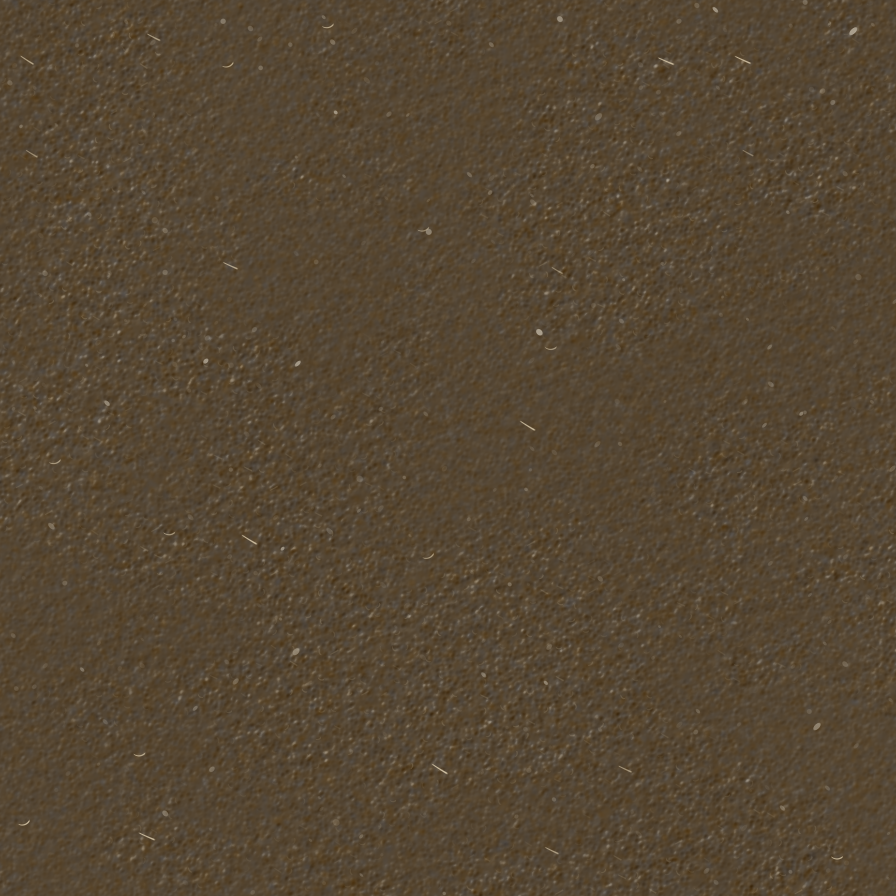
Reproduce this texture procedurally as a WebGL 1 fragment shader.

```glsl
precision highp float;
uniform vec2 u_resolution;

vec3 hash3(vec2 cell) {
  vec3 h = vec3(dot(cell, vec2(127.1, 311.7)), dot(cell, vec2(269.5, 183.3)), dot(cell, vec2(419.2, 371.9)));
  return fract(sin(h) * 43758.547);
}

// Randomly raised and sunken cellular lumps: x = slope to the upper-left light, y = height
vec2 lumps(vec2 p) {
  vec2 cell = floor(p);
  vec2 sum = vec2(0.0);
  for (int y = -1; y <= 1; y++) {
    for (int x = -1; x <= 1; x++) {
      vec2 id = cell + vec2(float(x), float(y));
      vec3 rnd = hash3(id);
      vec2 d = p - id - rnd.xy;
      float falloff = max(0.0, 1.0 - dot(d, d));
      sum += (rnd.z * 2.0 - 1.0) * falloff * falloff * vec2(dot(d, vec2(-0.7, 0.7)), 0.3);
    }
  }
  return sum;
}

// Pale, slightly uneven grains, at most one per cell
float specks(vec2 p, float cells, float share, float radius, float pixel) {
  vec2 id = floor(p * cells);
  vec3 place = hash3(id + 17.0);
  vec3 look = hash3(id + 53.0);
  vec2 d = (fract(p * cells) - mix(vec2(0.15), vec2(0.85), place.xy)) / cells;
  d += d.yx * (look.x - 0.5) * 0.7;
  float r = radius * (0.5 + 0.5 * look.y);
  float grain = 1.0 - smoothstep(-pixel, pixel, length(d) - r);
  return grain * step(place.z, share) * mix(0.25, 1.0, look.z * look.z);
}

// Thin tapering hairs, mostly falling to the right, some bent into hooks
float fibres(vec2 p, float cells, float share, float halfLength, float hooks, float pixel) {
  vec2 id = floor(p * cells);
  vec3 place = hash3(id + 91.0);
  vec3 look = hash3(id + 137.0);
  vec2 d = (fract(p * cells) - mix(vec2(0.25), vec2(0.75), place.xy)) / cells;
  float hooked = step(look.x, hooks);
  float angle = mix(-0.5, 0.2, hooked) + (look.y - 0.5) * mix(0.2, 5.0 * hooks * hooks, hooked);
  angle = mix(angle, 0.5, step(0.9, look.x));
  float c = cos(angle);
  float s = sin(angle);
  vec2 q = vec2(c * d.x + s * d.y, c * d.y - s * d.x);
  float reach = halfLength * mix(0.7 + 0.4 * look.z, 0.7, hooked);
  float along = q.x / reach;
  q.y -= reach * along * along * mix(0.02, 0.4, hooked);
  float width = 0.0009 * (0.75 + 0.25 * along);
  float line = 1.0 - smoothstep(-pixel, pixel, abs(q.y) - width);
  float ends = 1.0 - smoothstep(0.75, 1.05, abs(along));
  return line * ends * step(place.z, share) * mix(0.4, 1.0, look.z);
}

void main() {
  vec2 p = gl_FragCoord.xy / u_resolution.y;
  float pixel = 0.7 / u_resolution.y;

  // Broad patches where the surface is rough or worn smooth
  float patches = lumps(p * 6.0 + 3.7).y + 0.8 * lumps(p * 17.0 + 41.3).y;
  float rough = smoothstep(-0.28, 0.28, patches);

  // Fine embossed relief with crisp grit on top
  vec2 warped = p + 0.002 * sin(p.yx * 47.0 + 3.0 * sin(p * 19.0));
  vec2 pebbles = lumps(warped * 95.0 + 9.1);
  vec2 grit = lumps(p * 235.0 + 27.6);
  float relief = 0.55 * pebbles.x + 0.95 * grit.x + 0.65 * grit.y;
  float light = relief * mix(0.10, 0.185, rough);
  light = max(light, 0.7 * light);
  light += 0.3 * rough * max(0.0, relief - 0.26);
  light += 0.014 * lumps(p * 3.2 + 71.0).x;

  // Brown earth with ochre and grey tints
  float tint = 0.11 * lumps(p * 165.0 + 63.2).y + 0.035 * lumps(p * 60.0 + 15.0).x;
  tint += 0.04 * grit.x;
  vec3 color = vec3(0.334, 0.275, 0.198) + light * vec3(1.0, 1.0, 0.95);
  color += tint * mix(0.9, 1.2, rough) * vec3(-0.15, 0.3, 1.0);

  // Scattered pale grains, hairs and faint curled flakes
  float grains = specks(p, 14.0, 0.2, 0.0037, pixel);
  grains = max(grains, 0.45 * specks(p + 5.3, 42.0, 0.14, 0.003, pixel));
  float hairs = fibres(p, 9.0, 0.34, 0.010, 0.3, pixel);
  float flakes = fibres(p + 7.7, 60.0, 0.42, 0.0052, 0.8, pixel);
  color = mix(color, vec3(0.72, 0.68, 0.61), 0.9 * grains);
  color = mix(color, vec3(0.62, 0.56, 0.45), 0.34 * rough * flakes);
  color = mix(color, vec3(0.84, 0.78, 0.66), 0.95 * hairs);

  gl_FragColor = vec4(color, 1.0);
}
```
